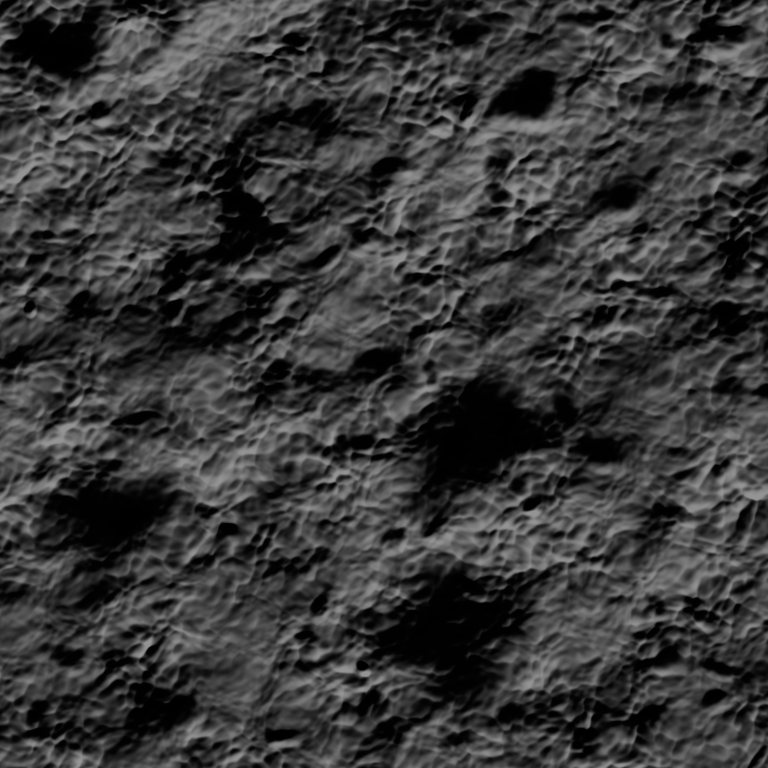
This texture is drawn by a WebGL 2 fragment shader. Its source:

```glsl
#version 300 es
precision highp float;
// Dark pitted rock under a low light from the upper left.
// A height field of gradient noise, cellular pits and scattered hollows is
// shaded by its slope along the light, then darkened inside the cavities.

uniform vec2 u_resolution;
out vec4 fragColor;

const vec2 LIGHT = vec2(-0.4, 0.917);
const float STEP = 0.0034;
const float BIG_HOLLOWS = 3.6;
const float SMALL_HOLLOWS = 11.0;
const float DENTS = 14.0;
const float COARSE_PITS = 43.0;
const float FINE_PITS = 76.0;

// Two random values in 0..1 for a lattice cell.
vec2 hash2(vec2 cell) {
    uvec2 v = uvec2(ivec2(cell));
    v = v * 1664525u + 1013904223u;
    v.x += v.y * 1664525u;
    v.y += v.x * 1664525u;
    v ^= v >> 16u;
    v.x += v.y * 1664525u;
    v.y += v.x * 1664525u;
    v ^= v >> 16u;
    return vec2(v & 0xffffu) / 65535.0;
}

mat2 rotation(float a) {
    return mat2(cos(a), sin(a), -sin(a), cos(a));
}

float cornerRamp(vec2 cell, vec2 offset) {
    float a = 6.2832 * hash2(cell).x;
    return dot(vec2(cos(a), sin(a)), offset);
}

// Signed gradient noise.
float noise(vec2 p) {
    vec2 i = floor(p), f = p - i;
    vec2 s = f * f * f * (f * (f * 6.0 - 15.0) + 10.0);
    vec2 e = vec2(1.0, 0.0);
    float low = mix(cornerRamp(i, f), cornerRamp(i + e.xy, f - e.xy), s.x);
    float high = mix(cornerRamp(i + e.yx, f - e.yx), cornerRamp(i + e.xx, f - e.xx), s.x);
    return mix(low, high, s.y);
}

// Round pits parted by blunt ridges: a smooth minimum of squared distances.
float pits(vec2 p) {
    const float sharpness = 7.0;
    vec2 i = floor(p);
    float sum = 0.0;
    for (int y = -1; y <= 1; y++)
    for (int x = -1; x <= 1; x++) {
        vec2 cell = i + vec2(x, y);
        vec2 d = cell + hash2(cell) - p;
        sum += exp(-sharpness * dot(d, d));
    }
    return -log(sum + 1e-4) / sharpness;
}

// Scattered soft-edged cavities, 1 at their floor.
float hollows(vec2 p, float density) {
    vec2 i = floor(p);
    float depth = 0.0;
    for (int y = -1; y <= 1; y++)
    for (int x = -1; x <= 1; x++) {
        vec2 cell = i + vec2(x, y);
        vec2 kind = hash2(cell + 57.0);
        vec2 center = cell + 0.25 + 0.5 * hash2(cell + 131.0);
        float radius = mix(0.18, 0.5, kind.x);
        float bowl = 1.0 - smoothstep(0.1, 1.0, length(p - center) / radius);
        depth = max(depth, bowl * step(kind.y, density));
    }
    return depth;
}

// Bends coordinates so that outlines become ragged.
vec2 warp(vec2 p, float frequency, float amount) {
    return p + amount * vec2(noise(p * frequency + 7.3), noise(p * frequency + 41.7));
}

// Coordinates slightly drawn out across the light, giving the rock its grain.
vec2 grain(vec2 p) {
    return vec2(dot(p, vec2(LIGHT.y, -LIGHT.x)) * 0.9, dot(p, LIGHT) * 1.02);
}

// Octaves of nearly equal slope, so each scale is lit alike.
float roughness(vec2 p) {
    float height = 0.0, frequency = 3.0;
    for (int k = 0; k < 6; k++) {
        float steepness = mix(0.5, 0.4, float(k) / 5.0);
        height += steepness * noise(rotation(float(k) * 0.6) * p * frequency + float(k) * 19.0) / frequency;
        frequency *= 2.05;
    }
    return height;
}

// Height of the rock, with the fine pit value in y.
vec2 relief(vec2 p, float bigHollow, float smallHollow) {
    vec2 q = warp(grain(p), 19.0, 0.011);
    float finePit = pits(rotation(0.7) * q * FINE_PITS);
    float rugged = clamp(0.75 + 1.3 * noise(p * 8.0 + 11.0), 0.2, 1.3);
    float height = roughness(q) + 0.45 * pits(q * DENTS) / DENTS;
    height += rugged * (0.95 * finePit / FINE_PITS + 0.8 * pits(q * COARSE_PITS) / COARSE_PITS);
    height -= 0.3 * bigHollow / BIG_HOLLOWS + 0.25 * smallHollow / SMALL_HOLLOWS;
    return vec2(height, rugged * (finePit - 0.12));
}

void main() {
    vec2 p = gl_FragCoord.xy / min(u_resolution.x, u_resolution.y) + 2.0;
    vec2 toward = p + LIGHT * STEP;

    // Cavities here and one step toward the light.
    vec2 w0 = warp(p, 9.0, 0.06), w1 = warp(toward, 9.0, 0.06);
    float big = hollows(w0 * BIG_HOLLOWS, 0.6);
    float small = hollows(w0 * SMALL_HOLLOWS, 0.5);
    float big1 = hollows(w1 * BIG_HOLLOWS, 0.6);
    float small1 = hollows(w1 * SMALL_HOLLOWS, 0.5);

    // Slope facing the light, calmer in the deep shade and on worn patches.
    vec2 here = relief(p, big, small);
    float slope = (here.x - relief(toward, big1, small1).x) / STEP;
    float worn = smoothstep(0.1, 0.4, noise(p * 5.0 + 3.0));
    float calm = (1.0 - 0.4 * big) * (1.0 - 0.3 * worn);
    float light = 0.2 + 0.3 * worn + calm * (0.92 * slope + 1.6 * here.y);
    light -= 2.1 * big + 1.2 * small;

    // Soft shoulder for highlights, soft toe for shadows.
    float tone = 0.187 + 0.178 * light;
    float excess = clamp(tone - 0.32, 0.0, 0.5);
    tone = min(tone - 0.95 * excess * excess, 0.58);
    tone = 0.5 * (tone + sqrt(tone * tone + 0.002));
    fragColor = vec4(vec3(tone), 1.0);
}
```
